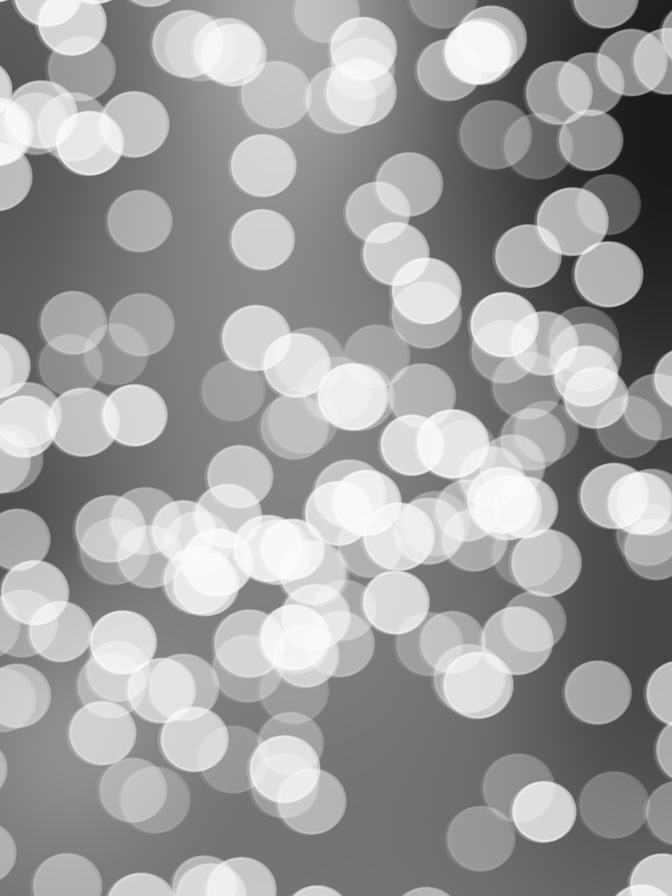
This background is drawn by a Shadertoy shader. Its source:

```glsl
// Translucent white bokeh discs scattered over a soft grey blurred backdrop
#define DISC_COUNT 188
#define RADIUS_MIN 0.0475
#define RADIUS_MAX 0.0540
#define SQUASH 0.955
#define ALPHA_MIN 0.22
#define ALPHA_MAX 0.78
#define EDGE_SOFTNESS 0.0014
#define RIM_WIDTH 0.0028
#define RIM_GAIN 0.13
#define GHOST_SHIFT vec2(-0.0042, -0.0012)
#define BAND_PULL 0.05
#define BASE_GREY 0.45

const float TAU = 6.28318;

vec4 hash4(float n) {
    vec4 q = fract(n * vec4(0.1031, 0.1030, 0.0973, 0.1099));
    q += dot(q, q.wzxy + 33.33);
    return fract((q.xxyz + q.yzzw) * q.zywx);
}

vec2 gradientAt(vec2 cell) {
    float angle = TAU * hash4(dot(cell, vec2(17.0, 59.0)) + 301.0).x;
    return vec2(cos(angle), sin(angle));
}

float gradientNoise(vec2 p) {
    vec2 i = floor(p), f = fract(p);
    vec2 w = f * f * f * (f * (f * 6.0 - 15.0) + 10.0);
    vec2 e = vec2(0.0, 1.0);
    float a = dot(gradientAt(i), f);
    float b = dot(gradientAt(i + e.yx), f - e.yx);
    float c = dot(gradientAt(i + e.xy), f - e.xy);
    float d = dot(gradientAt(i + e.yy), f - e.yy);
    return mix(mix(a, b, w.x), mix(c, d, w.x), w.y);
}

float glow(vec2 uv, vec2 centre, float size) {
    vec2 d = (uv - centre) / size;
    return exp(-dot(d, d));
}

// Out-of-focus light and shade behind the discs
float backdrop(vec2 uv) {
    float grey = BASE_GREY + 0.05 * gradientNoise(uv * 3.0);
    grey += 0.21 * glow(uv, vec2(0.42, 0.97), 0.20);
    grey += 0.10 * glow(uv, vec2(0.43, 0.55), 0.25);
    grey += 0.13 * glow(uv, vec2(0.12, 0.20), 0.16);
    grey -= 0.35 * glow(uv, vec2(1.00, 0.91), 0.33);
    grey -= 0.13 * glow(uv, vec2(0.00, 0.86), 0.24);
    grey -= 0.15 * glow(uv, vec2(0.00, 0.43), 0.17);
    grey -= 0.10 * glow(uv, vec2(1.00, 0.58), 0.20);
    grey -= 0.16 * glow(uv, vec2(1.00, 0.24), 0.22);
    return max(grey, 0.1);
}

float discDistance(vec2 p, float radius) {
    return length(p / vec2(1.0, SQUASH)) - radius;
}

void mainImage(out vec4 fragColor, in vec2 fragCoord) {
    vec2 uv = fragCoord / iResolution.xy;
    vec2 p = fragCoord / iResolution.x;
    float aspect = iResolution.y / iResolution.x;
    float soft = max(EDGE_SOFTNESS, 0.7 / iResolution.x);
    float grey = backdrop(uv);

    for (int i = 0; i < DISC_COUNT; i++) {
        vec4 rnd = hash4(float(i) + 11.0);

        // Scatter past the borders, crowding a band below the middle
        vec2 centre = mix(vec2(-0.04), vec2(1.04), rnd.xy);
        centre.y -= BAND_PULL * sin(TAU * (centre.y - 0.43));
        vec2 q = p - centre * vec2(1.0, aspect);
        float radius = mix(RADIUS_MIN, RADIUS_MAX, rnd.z);
        float alpha = mix(ALPHA_MIN, ALPHA_MAX, rnd.w);

        // Main disc, its faint shifted double and a thin bright rim
        float d = discDistance(q, radius);
        float ghost = discDistance(q - GHOST_SHIFT, radius);
        float body = 1.0 - smoothstep(-soft, soft, d);
        float fringe = 1.0 - smoothstep(-soft, soft, ghost);
        float rim = body * (1.0 - smoothstep(0.0, RIM_WIDTH, abs(d + RIM_WIDTH)));
        float cover = alpha * mix(body, fringe, 0.3) + RIM_GAIN * rim * alpha;
        grey = mix(grey, 0.99, min(cover, 1.0));
    }
    fragColor = vec4(vec3(grey), 1.0);
}
```
